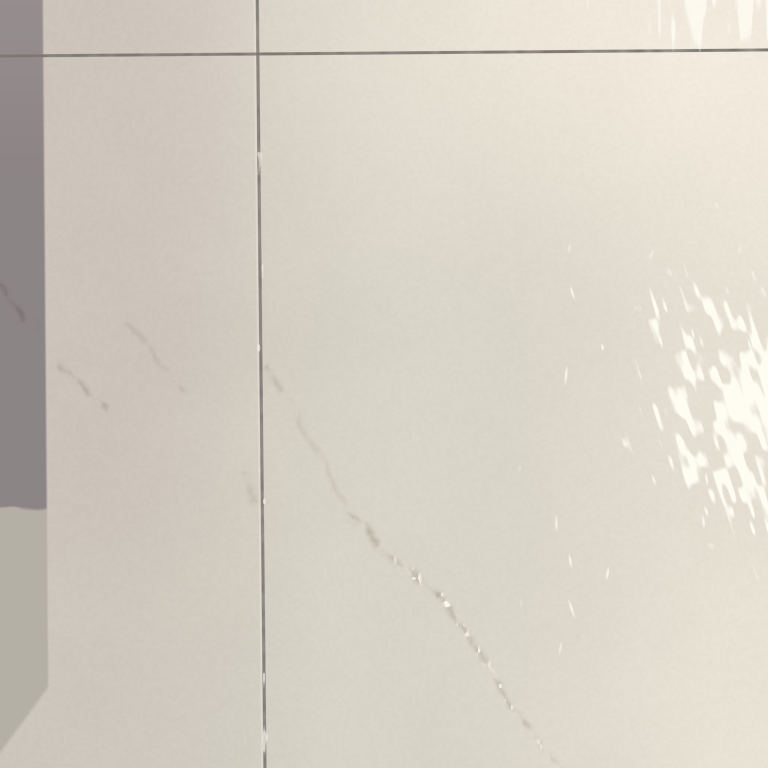
Write a Shadertoy shader that draws this texture.

```glsl
float hash(vec2 p) {
    vec3 q = fract(p.xyx * 0.1031);
    q += dot(q, q.yzx + 33.33);
    return fract((q.x + q.y) * q.z);
}

float noise(vec2 p) {
    vec2 i = floor(p), f = fract(p);
    f = f * f * (3.0 - 2.0 * f);
    return mix(mix(hash(i), hash(i + vec2(1, 0)), f.x),
               mix(hash(i + vec2(0, 1)), hash(i + vec2(1, 1)), f.x), f.y);
}

float fbm(vec2 p) {
    float sum = 0.0, gain = 0.5;
    for (int i = 0; i < 4; i++) {
        sum += gain * noise(p);
        p = p * 2.03 + 17.0;
        gain *= 0.5;
    }
    return sum / 0.9375;
}

float segmentDistance(vec2 p, vec2 a, vec2 b) {
    vec2 d = b - a;
    return length(p - a - d * clamp(dot(p - a, d) / dot(d, d), 0.0, 1.0));
}

float lineMask(float dist, float halfWidth, float pixel) {
    return 1.0 - smoothstep(halfWidth - 0.5 * pixel, halfWidth + pixel, abs(dist));
}

// Soft, broken vein between two points
float vein(vec2 p, vec2 a, vec2 b, float width) {
    vec2 wobble = vec2(fbm(p * 34.0), fbm(p * 34.0 + 50.0)) - 0.5;
    float d = segmentDistance(p + 0.018 * wobble, a, b);
    return exp(-d * d / (width * width)) * smoothstep(0.2, 0.7, fbm(p * vec2(70, 45)));
}

// Streaky reflection that breaks up away from its centre
float glare(vec2 p, vec2 centre, vec2 radius, float slant, vec2 grain) {
    float falloff = length((p - centre) / radius);
    vec2 q = vec2(p.x + slant * p.y, p.y);
    float streak = 0.65 * noise(q * grain) + 0.35 * noise(q * grain * 0.37 + 9.0);
    float threshold = 0.12 + 0.72 * falloff;
    return smoothstep(threshold, threshold + 0.2, streak);
}

// Sparse upright glints, at most one per cell
float glints(vec2 p, float cells, float chance) {
    vec2 id = floor(p * cells);
    vec2 f = fract(p * cells) - 0.3 - 0.4 * vec2(hash(id), hash(id + 31.0));
    f.x += (hash(id + 53.0) - 0.5) * 0.7 * f.y;
    float size = mix(0.1, 0.3, hash(id + 7.0));
    float body = 1.0 - smoothstep(0.2, 1.0, length(f / vec2(0.045, size)));
    return body * step(1.0 - chance, hash(id + 71.0));
}

// Broad tint of the polished slab
vec3 slabColor(vec2 p) {
    const vec3 rose = vec3(0.80, 0.765, 0.73);
    const vec3 stone = vec3(0.845, 0.83, 0.78);
    const vec3 cream = vec3(0.94, 0.91, 0.86);
    vec3 col = mix(rose, stone, smoothstep(0.12, 0.52, p.x + 0.15 * (0.5 - p.y)));
    col = mix(col, vec3(0.80, 0.785, 0.74), 0.7 * smoothstep(0.4, 0.1, p.y) * smoothstep(0.5, 0.1, p.x));
    float topLight = smoothstep(0.55, 1.0, p.y) * smoothstep(0.05, 0.9, p.x);
    float sideLight = exp(-dot((p - vec2(1.03, 0.5)) / vec2(0.27, 0.38), (p - vec2(1.03, 0.5)) / vec2(0.27, 0.38)));
    float cornerLight = 0.55 * smoothstep(0.45, 0.0, length(p - vec2(1, 0)));
    return mix(col, cream, clamp(topLight + 0.65 * sideLight + cornerLight, 0.0, 1.1));
}

void mainImage(out vec4 fragColor, in vec2 fragCoord) {
    vec2 p = fragCoord / iResolution.xy;
    float pixel = 1.0 / min(iResolution.x, iResolution.y);
    vec3 col = slabColor(p);
    col += 0.018 * (fbm(p * 9.0) - 0.5) + 0.014 * (noise(p * 260.0) - 0.5);

    // Veins: a long diagonal and short faint branches
    float mainVein = vein(p, vec2(0.345, 0.515), vec2(0.385, 0.465), 0.004)
        + 0.35 * vein(p, vec2(0.385, 0.465), vec2(0.46, 0.325), 0.004);
    float lowerVein = vein(p, vec2(0.45, 0.33), vec2(0.57, 0.225), 0.005)
        + 0.7 * vein(p, vec2(0.57, 0.225), vec2(0.725, 0.0), 0.004);
    float branches = vein(p, vec2(0.075, 0.525), vec2(0.135, 0.47), 0.005)
        + 0.5 * vein(p, vec2(0.165, 0.58), vec2(0.24, 0.49), 0.004)
        + vein(p, vec2(0.0, 0.625), vec2(0.05, 0.57), 0.004)
        + 0.6 * vein(p, vec2(0.32, 0.38), vec2(0.335, 0.35), 0.005);
    col = mix(col, vec3(0.62, 0.59, 0.53), 0.5 * min(mainVein + lowerVein + branches, 1.0));
    float sparkle = smoothstep(0.62, 0.8, noise(p * vec2(210, 150)));
    col = mix(col, vec3(1.0, 0.98, 0.93), min(1.6 * lowerVein * sparkle * smoothstep(0.5, 0.58, p.x + 0.02), 1.0));

    // Cast shadow: dark upper band, paler lower band with a cut corner
    float edge = 0.063 - 0.008 * p.y;
    float band = 1.0 - smoothstep(-0.0015, 0.0015 + pixel, p.x - edge);
    float darkPart = smoothstep(-0.002, 0.002 + pixel, p.y - 0.335 - 0.006 * noise(p * 60.0));
    float corner = smoothstep(-0.006, 0.006, p.y - 0.02 - 1.35 * p.x);
    vec3 shade = mix(vec3(0.71, 0.69, 0.65), vec3(0.55, 0.52, 0.52), darkPart);
    shade += 0.035 * smoothstep(0.75, 1.0, p.y) * darkPart - 0.06 * branches;
    col = mix(col, shade, band * corner);

    // Joints, slightly out of square, with a pale rim
    float upright = p.x - 0.345 + 0.010 * p.y;
    float level = p.y - 0.927 - 0.008 * p.x;
    float wear = 0.75 + 0.25 * noise(p * 90.0);
    col = mix(col, vec3(0.91, 0.89, 0.85), 0.5 * lineMask(upright + 0.0035, 0.001, pixel));
    col = mix(col, vec3(0.50, 0.48, 0.46), wear * lineMask(upright, 0.0017, pixel));
    col = mix(col, vec3(0.48, 0.46, 0.44), wear * lineMask(level, 0.0016, pixel));
    float chip = smoothstep(0.8, 0.92, noise(p * vec2(160, 75))) * lineMask(upright, 0.004, pixel);
    col = mix(col, vec3(0.97, 0.95, 0.91), 0.7 * chip);

    // Reflected light: side burst, top streaks, stray glints
    float burst = glare(p, vec2(1.0, 0.485), vec2(0.21, 0.25), 0.3, vec2(150, 45));
    float streaks = glare(p, vec2(0.94, 1.02), vec2(0.23, 0.10), 0.0, vec2(170, 22));
    float stray = glints(p, 17.0, 0.3) * smoothstep(0.64, 0.75, p.x)
        * smoothstep(0.08, 0.2, p.y) * smoothstep(0.75, 0.6, p.y);
    col = mix(col, vec3(1.0, 0.99, 0.95), clamp(burst + 0.8 * streaks + 0.75 * stray, 0.0, 1.0));
    fragColor = vec4(clamp(col, 0.0, 1.0), 1.0);
}
```
